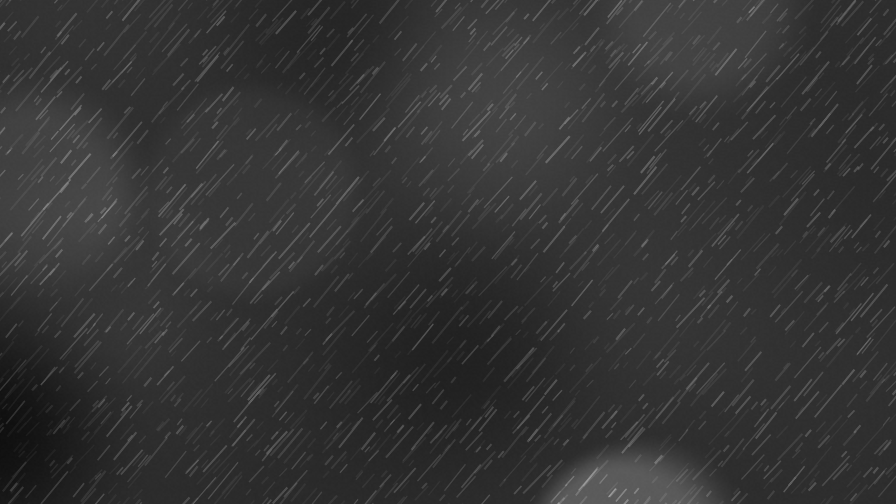
This texture is drawn by a Shadertoy shader. Its source:

```glsl
float hash(vec2 p) {
    return fract(sin(dot(p, vec2(127.1, 311.7))) * 43758.5453);
}

float noise(vec2 p) {
    vec2 i = floor(p), f = fract(p);
    f = f * f * (3.0 - 2.0 * f);
    return mix(mix(hash(i), hash(i + vec2(1, 0)), f.x),
               mix(hash(i + vec2(0, 1)), hash(i + vec2(1, 1)), f.x), f.y);
}

// Out-of-focus spot with an edge of the given softness
float spot(vec2 p, vec2 centre, float radius, float blur) {
    return 1.0 - smoothstep(radius - blur, radius + blur, length(p - centre));
}

float backdrop(vec2 p) {
    float v = 0.178 + 0.035 * (noise(p * 3.0 + 4.0) - 0.5);

    // Pale blurred lights
    v += 0.085 * spot(p, vec2(0.06, 0.61), 0.20, 0.06) * smoothstep(0.32, 0.62, p.y);
    v += 0.025 * spot(p, vec2(0.18, 0.45), 0.20, 0.10);
    v += 0.030 * spot(p, vec2(0.50, 0.62), 0.205, 0.03);
    v += 0.070 * spot(p, vec2(0.98, 0.80), 0.18, 0.16);
    v += 0.065 * spot(p, vec2(1.39, 0.99), 0.18, 0.06);
    v += 0.030 * spot(p, vec2(1.30, 0.60), 0.25, 0.25);
    v += 0.030 * spot(p, vec2(0.10, 1.00), 0.20, 0.20);
    vec2 oval = (p - vec2(1.25, -0.08)) * vec2(0.95, 1.0);
    v += 0.18 * spot(oval, vec2(0.0), 0.18, 0.03 + 0.03 * smoothstep(-0.1, 0.15, oval.x));

    // Dark hollows
    v -= 0.100 * spot(p, vec2(-0.02, 0.14), 0.17, 0.17);
    v -= 0.040 * spot(p, vec2(0.90, 0.27), 0.18, 0.18);
    v -= 0.035 * spot(p, vec2(0.65, 0.93), 0.16, 0.14);
    v -= 0.025 * spot(p, vec2(1.70, 0.65), 0.25, 0.25);
    return v;
}

// One sheet of slanted drops, one possible drop in each staggered cell
float rain(vec2 p, float layer, float pixel) {
    float angle = 0.86 + 0.04 * (hash(vec2(layer, 9.0)) - 0.5);
    vec2 along = vec2(cos(angle), sin(angle));
    vec2 q = vec2(dot(p, vec2(along.y, -along.x)), dot(p, along)) + layer * 7.31;

    vec2 cell = vec2(0.016, 0.13);
    float column = floor(q.x / cell.x);
    q.y += cell.y * hash(vec2(column, layer));
    vec2 id = vec2(column, floor(q.y / cell.y)) + layer * 57.0;
    vec2 local = (fract(q / cell) - 0.5) * cell;

    float size = hash(id + 3.7);
    float halfLength = mix(0.007, 0.048, size * size);
    local.y -= (hash(id + 11.3) - 0.5) * 2.0 * (0.06 - halfLength);
    local.x -= (hash(id + 23.9) - 0.5) * 0.005 + (hash(id + 31.1) - 0.5) * 0.1 * local.y;

    float halfWidth = mix(0.0012, 0.0023, hash(id + 41.7));
    float body = 1.0 - smoothstep(-0.5, 0.5, (abs(local.x) - halfWidth) / pixel);
    body *= 1.0 - smoothstep(-0.7, 0.7, (abs(local.y) - halfLength) / pixel);
    float glow = hash(id + 53.3);
    return body * step(hash(id + 67.9), 0.42) * mix(0.035, 0.17, glow * glow);
}

void mainImage(out vec4 fragColor, in vec2 fragCoord) {
    vec2 p = fragCoord / iResolution.y;
    float pixel = 1.0 / iResolution.y;

    float light = backdrop(p);
    float drops = 0.0;
    for (float layer = 1.0; layer < 6.0; layer++) {
        drops += rain(p, layer, pixel);
    }
    light += min(drops, 0.2) * (0.7 + 1.5 * light);

    // Fine grain
    light += 0.012 * (noise(p * 290.0) - 0.5);
    fragColor = vec4(vec3(light), 1.0);
}
```
